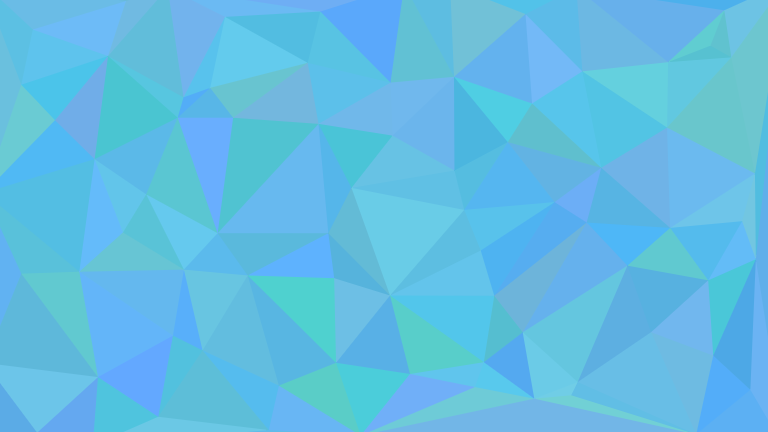
Give the GLSL for this background, as a Shadertoy shader.

```glsl
// Low-poly mosaic: flat teal-to-blue triangles from a Delaunay triangulation.
// Each pixel starts in half of the outer frame and swaps in nodes that lie
// inside the circumcircle until the triangle around it is Delaunay.

const int COLS = 11;                // scattered nodes, one per grid cell
const int ROWS = 7;
const int NODES = COLS * ROWS + 4;  // plus the four frame corners
const int MAX_SWAPS = 32;
const float MARGIN = 0.04;          // frame overhang, in canvas heights
const float JITTER = 1.0;           // share of its cell a node may roam
const uint SEED = 29u;
const float TOLERANCE = 1e-5;       // slack of the circumcircle test
const vec3 TEAL = vec3(0.365, 0.80, 0.84);
const vec3 BLUE = vec3(0.375, 0.68, 0.945);
const vec3 TINT_SPREAD = vec3(0.16, 0.06, 0.13);

vec2 node[NODES];

// Integer hash giving three values in 0..1
vec3 hash3(uvec3 v) {
    v = v * 1664525u + 1013904223u;
    v.x += v.y * v.z; v.y += v.z * v.x; v.z += v.x * v.y;
    v ^= v >> 16u;
    v.x += v.y * v.z; v.y += v.z * v.x; v.z += v.x * v.y;
    return vec3(v >> 8u) / 16777216.0;
}

float cross2(vec2 a, vec2 b) { return a.x * b.y - a.y * b.x; }

// Frame corners come first, then one jittered node per grid cell
void scatterNodes(float aspect) {
    vec2 lo = vec2(-MARGIN);
    vec2 hi = vec2(aspect, 1.0) + MARGIN;
    node[0] = lo;
    node[1] = vec2(hi.x, lo.y);
    node[2] = hi;
    node[3] = vec2(lo.x, hi.y);
    for (int i = 4; i < NODES; i++) {
        int k = i - 4;
        vec2 cell = vec2(float(k % COLS), float(k / COLS));
        vec2 offset = 0.5 + JITTER * (hash3(uvec3(uint(k), SEED, 7u)).xy - 0.5);
        node[i] = mix(lo, hi, (cell + offset) / vec2(float(COLS), float(ROWS)));
    }
}

// Node deepest inside the circumcircle of triangle t, or -1 if it is empty
int findIntruder(ivec3 t) {
    vec2 a = node[t.x], u = node[t.y] - a, v = node[t.z] - a;
    vec2 diameter = (vec2(v.y, -v.x) * dot(u, u) + vec2(-u.y, u.x) * dot(v, v))
                  / cross2(u, v);
    int found = -1;
    float deepest = -TOLERANCE;
    for (int i = 0; i < NODES; i++) {
        vec2 q = node[i] - a;
        float power = dot(q, q - diameter);
        if (power < deepest && i != t.x && i != t.y && i != t.z) {
            deepest = power;
            found = i;
        }
    }
    return found;
}

// Counter-clockwise Delaunay triangle that contains p
ivec3 findTriangle(vec2 p) {
    bool above = cross2(node[2] - node[0], p - node[0]) > 0.0;
    ivec3 t = above ? ivec3(0, 2, 3) : ivec3(0, 1, 2);
    for (int i = 0; i < MAX_SWAPS; i++) {
        int k = findIntruder(t);
        if (k < 0) break;
        vec2 q = node[k], d = p - q;
        float sa = cross2(node[t.x] - q, d);
        float sb = cross2(node[t.y] - q, d);
        float sc = cross2(node[t.z] - q, d);
        if (sa >= 0.0 && sb < 0.0) t.z = k;
        else if (sb >= 0.0 && sc < 0.0) t.x = k;
        else t.y = k;
    }
    return t;
}

// Flat colour, independent of the vertex order
vec3 triangleColor(ivec3 t) {
    uvec3 n = uvec3(t);
    uvec3 key = uvec3(n.x + n.y + n.z, n.x * n.y + n.y * n.z + n.z * n.x,
                      n.x * n.y * n.z);
    float hue = hash3(key + SEED).x;
    vec3 tint = hash3(key.zxy + SEED * 3u) - 0.5;
    return mix(TEAL, BLUE, hue) + TINT_SPREAD * tint;
}

// Keeps the edge nearest to p: outward normal in xy, distance in z
void nearestEdge(vec2 p, vec2 a, vec2 b, inout vec3 edge) {
    vec2 dir = normalize(b - a);
    float dist = cross2(dir, p - a);
    if (dist < edge.z) edge = vec3(dir.y, -dir.x, dist);
}

void mainImage(out vec4 fragColor, in vec2 fragCoord) {
    float pixel = 1.0 / iResolution.y;
    vec2 p = fragCoord * pixel;
    scatterNodes(iResolution.x * pixel);
    ivec3 t = findTriangle(p);
    vec3 color = triangleColor(t);

    // Smooth the seam by blending with the triangle across the nearest edge
    vec3 edge = vec3(0.0, 0.0, 1e3);
    nearestEdge(p, node[t.x], node[t.y], edge);
    nearestEdge(p, node[t.y], node[t.z], edge);
    nearestEdge(p, node[t.z], node[t.x], edge);
    if (edge.z < 0.5 * pixel) {
        vec2 across = p + edge.xy * (edge.z + 0.5 * pixel);
        float coverage = clamp(0.5 + edge.z / pixel, 0.0, 1.0);
        color = mix(triangleColor(findTriangle(across)), color, coverage);
    }
    fragColor = vec4(color, 1.0);
}
```
